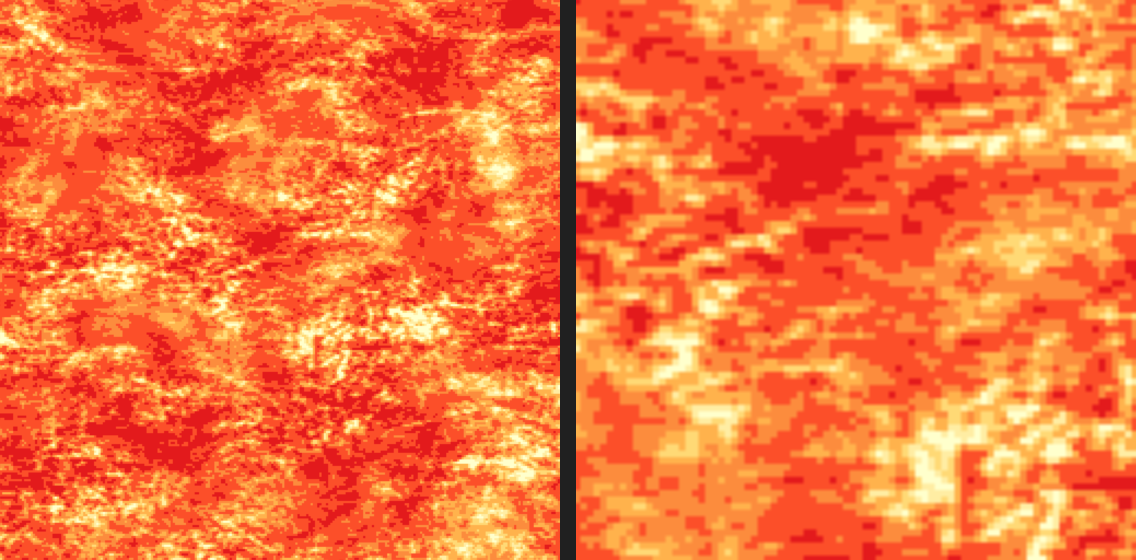
Left, the full canvas; right, a detail of the centre.
A Shadertoy shader for this texture:

```glsl
// Heat-coloured terrain: layered gradient noise, stretched sideways, is cut
// into seven flat colour classes on a fine grid of cells. A slow second
// field decides where the ground is grainy and where it lies smooth.

float hash(vec2 p) {
    vec3 q = fract(p.xyx * 0.1031);
    q += dot(q, q.yzx + 33.33);
    return fract((q.x + q.y) * q.z);
}

float cornerSlope(vec2 corner, vec2 offset) {
    float angle = 6.2832 * hash(corner);
    return dot(vec2(cos(angle), sin(angle)), offset);
}

// Gradient noise, scaled to a standard deviation near one
float noise(vec2 p) {
    vec2 i = floor(p), f = p - i;
    vec2 u = f * f * f * (f * (f * 6.0 - 15.0) + 10.0);
    vec2 e = vec2(1.0, 0.0);
    float low = mix(cornerSlope(i, f), cornerSlope(i + e, f - e), u.x);
    float high = mix(cornerSlope(i + e.yx, f - e.yx), cornerSlope(i + 1.0, f - 1.0), u.x);
    return 4.65 * mix(low, high, u.y);
}

// Height of the terrain, close to a normal distribution
float terrain(vec2 uv) {
    // Gentle bending tilts the streaks and hides the noise lattice
    vec2 p = uv + 0.012 * vec2(noise(uv * 5.0 + 71.0), noise(uv * 4.0 + 23.0));

    float patches = 0.42 * noise(p * vec2(3.1, 4.3) + 11.7)
                  + 0.45 * noise(p * vec2(7.0, 11.0) + 37.2)
                  + 0.45 * noise(p * vec2(15.0, 27.0) + 53.4);

    float grain = 0.42 * noise(p * vec2(34.0, 58.0) + 91.6)
                + 0.44 * noise(uv * vec2(76.0, 119.0) + 17.3)
                + 0.25 * (hash(floor(uv * 256.0) + 5.0) - 0.5);

    // Rougher towards the bottom, smoother in scattered calm areas
    float roughness = clamp(1.0 + 0.33 * noise(p * vec2(4.0, 6.0) + 129.0)
                          - 0.35 * (uv.y - 0.5), 0.35, 1.5);

    // Sparse thin bright lines running sideways
    float streaks = smoothstep(1.3, 2.3, noise(p * vec2(2.6, 55.0) + 203.0));

    return patches + grain * roughness + 0.9 * streaks - 0.05;
}

// Colour classes from low, deep red to high, pale cream
vec3 heatColor(float h) {
    vec3 color = vec3(0.89, 0.10, 0.11);
    color = mix(color, vec3(0.99, 0.31, 0.16), step(-1.17, h));
    color = mix(color, vec3(0.99, 0.55, 0.24), step(0.18, h));
    color = mix(color, vec3(1.00, 0.70, 0.30), step(0.84, h));
    color = mix(color, vec3(1.00, 0.85, 0.46), step(1.47, h));
    color = mix(color, vec3(1.00, 0.93, 0.64), step(1.88, h));
    return mix(color, vec3(1.00, 1.00, 0.80), step(2.35, h));
}

vec3 cellColor(vec2 cell) {
    return heatColor(terrain((cell + 0.5) / 256.0));
}

void mainImage(out vec4 fragColor, in vec2 fragCoord) {
    // Blend the four nearest cells so that their borders are slightly soft
    vec2 grid = fragCoord / iResolution.y * 256.0 - 0.5;
    vec2 cell = floor(grid);
    vec2 blend = smoothstep(0.1, 0.9, grid - cell);

    vec3 bottom = mix(cellColor(cell), cellColor(cell + vec2(1.0, 0.0)), blend.x);
    vec3 top = mix(cellColor(cell + vec2(0.0, 1.0)), cellColor(cell + 1.0), blend.x);
    fragColor = vec4(mix(bottom, top, blend.y), 1.0);
}
```
